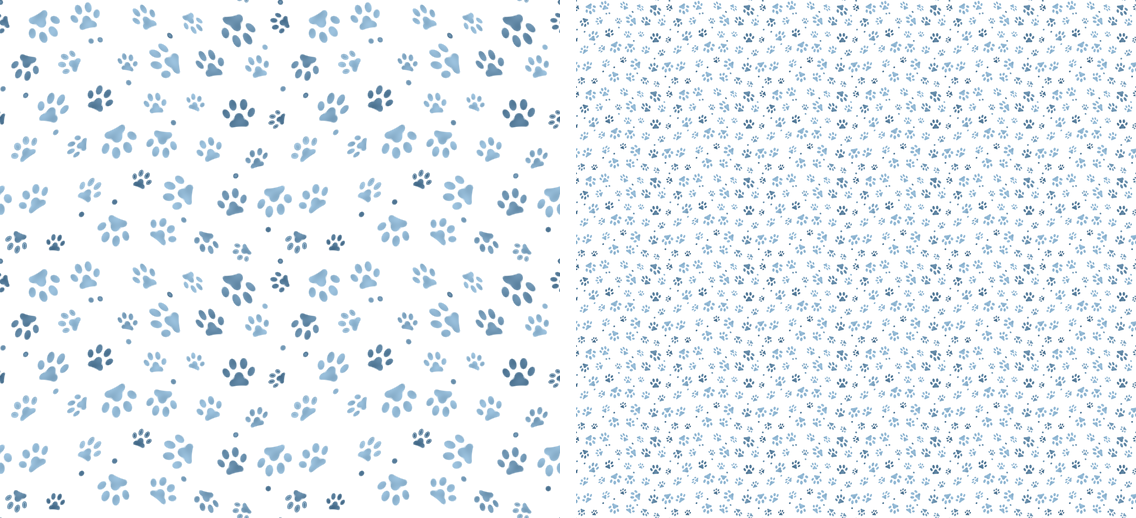
Left, the tile; right, the same tile 3 across and 3 down.
Reproduce this pattern procedurally as a Shadertoy shader.

```glsl
// Scattered blue paw prints and small dots on white, in a 2 x 2 tiling repeat.
// A staggered, gently warped grid holds one print per cell; hashes set its
// place, turn, size and tone, and layered sines give a faint painted wash.

const float REPEATS = 2.0;          // repeats across and down
const float CELLS = 6.0;            // cells per repeat, even for the stagger
const float TAU = 6.2831853;
const vec2  WARP = vec2(0.16, 0.20);
const float SMALL = 0.21;           // print radius, in cell heights
const float LARGE = 0.43;
const float JITTER = 0.8;           // share of the free room used
const float DOT_RADIUS = 0.06;
const float DOT_SHARE = 0.37;       // share of cells with a dot
const float SOFTNESS = 1.3;         // edge width
const float WASH = 0.022;
const float REPEAT_TINT = 0.12;     // tone shift between repeats
const vec3 PAPER = vec3(1.0);
const vec3 LIGHT = vec3(0.57, 0.72, 0.83);
const vec3 DARK  = vec3(0.30, 0.45, 0.57);
const vec3 PALE  = vec3(0.72, 0.82, 0.89);

vec4 hash4(vec2 c) {
    vec4 p = fract((c.xyxy + 17.0) * vec4(0.1031, 0.1030, 0.0973, 0.1099));
    p += dot(p, p.wzxy + 33.33);
    return fract((p.xxyz + p.yzzw) * p.zywx);
}

mat2 rotate(float a) {
    float c = cos(a), s = sin(a);
    return mat2(c, s, -s, c);
}

float smoothUnion(float a, float b, float k) {
    float h = max(k - abs(a - b), 0.0) / k;
    return min(a, b) - 0.25 * k * h * h;
}

float ellipse(vec2 p, vec2 radii) {
    float k = length(p / radii);
    return k * (k - 1.0) / max(length(p / (radii * radii)), 1e-4);
}

// Rounded heel pad: a round top blended into a slightly arched base
float heelPad(vec2 p) {
    p.y += 0.2 * p.x * p.x;
    float top = length(p - vec2(0.0, -0.15)) - 0.27;
    float base = length(vec2(max(abs(p.x) - 0.37, 0.0), p.y + 0.49)) - 0.21;
    return smoothUnion(top, base, 0.25);
}

// Four oval toes, mirrored about the upright axis
float toes(vec2 p) {
    p.x = abs(p.x);
    float inner = ellipse(rotate(0.12) * (p - vec2(0.33, 0.62)), vec2(0.22, 0.33));
    float outer = ellipse(rotate(0.5) * (p - vec2(0.76, 0.1)), vec2(0.2, 0.29));
    return min(inner, outer);
}

float coverage(float d, float pixel) {
    return clamp(0.5 - d / (SOFTNESS * pixel), 0.0, 1.0);
}

vec3 ink(float darkness) {
    return mix(LIGHT, DARK, smoothstep(0.42, 1.0, darkness));
}

void mainImage(out vec4 fragColor, in vec2 fragCoord) {
    float total = REPEATS * CELLS;
    float pixel = total / iResolution.y;
    vec2 cellSize = vec2(iResolution.x / iResolution.y, 1.0);

    // Warped, staggered cells that wrap at the canvas edges
    vec2 grid = fragCoord / iResolution.xy * total;
    grid += WARP * sin(grid.yx * TAU / CELLS + vec2(0.7, 2.1));
    grid.x += 0.5 * mod(floor(grid.y), 2.0);
    vec2 cell = floor(grid);
    vec2 local = (grid - cell - 0.5) * cellSize;
    vec2 id = mod(cell, CELLS);
    vec4 place = hash4(id);
    vec4 look = hash4(id + 41.0);
    float tint = (hash4(mod(cell, total) + 83.0).x - 0.5) * REPEAT_TINT;

    // Size alternates between neighbours; small prints roam further
    float size = fract(dot(id, vec2(0.7549, 0.5698)) + 0.3);
    float radius = mix(SMALL, LARGE, size);
    vec2 offset = (place.xy * 2.0 - 1.0) * (0.5 * cellSize - radius) * JITTER;

    // Mostly upright, some upside down, a few sideways
    float turn = place.z < 0.55 ? 0.0 : place.z < 0.87 ? 0.5 : 0.75;
    float angle = turn * TAU + (place.w - 0.5) * 1.2;
    vec2 p = rotate(angle) * (local - offset) / radius;
    float toe = toes(p);
    float paw = min(heelPad(p), toe);

    // Print colour, wash and pale rings in the toes of some small prints
    vec3 pawInk = ink(look.x + 0.4 * (0.5 - size) + tint);
    float phase = look.y * TAU;
    pawInk += WASH * (sin(5.0 * p.x + 3.0 * p.y + phase)
                    + sin(7.0 * p.y - 4.0 * p.x + 2.0 * phase));
    float ring = coverage((abs(toe + 0.09) - 0.025) * radius, pixel);
    pawInk = mix(pawInk, PALE, 0.6 * ring * step(size, 0.5) * step(0.45, look.z));
    vec3 color = mix(PAPER, pawInk, coverage(paw * radius, pixel));

    // Dot in the corner opposite a small print
    vec2 corner = -sign(offset) * (0.5 * cellSize - 0.1 - 0.03 * look.yz);
    float dotShape = length(local - corner) - DOT_RADIUS;
    vec3 dotInk = ink(look.w + 0.3 + tint);
    float center = coverage(dotShape + 0.5 * DOT_RADIUS, pixel);
    dotInk = mix(dotInk, LIGHT, 0.5 * center * step(0.4, look.y));
    color = mix(color, dotInk, coverage(dotShape, pixel) * step(size, DOT_SHARE));

    fragColor = vec4(color, 1.0);
}
```
